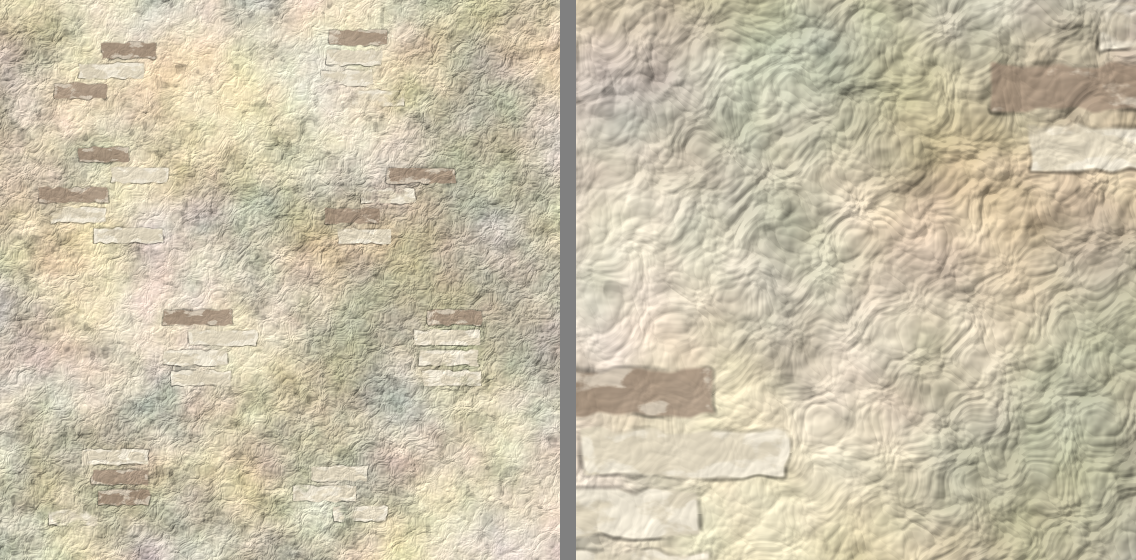
Left, the full canvas; right, a detail of the centre.
Give the GLSL for this texture, as a Shadertoy shader.

```glsl
// Weathered cream plaster with rough lumpy relief and clusters of exposed bricks.
#define RELIEF 1.25
#define GRAIN_SCALE 46.0
#define STAIN_SCALE 4.5
#define LIGHT_DIR vec2(-0.6, 0.8)
#define COURSE_HEIGHT 0.036
#define BRICK_HALF vec2(0.058, 0.0135)
#define BROWN_SHARE 0.33
#define CREAM vec3(0.925, 0.875, 0.775)
#define STONE_GREY vec3(0.705, 0.675, 0.590)
#define BROWN_BRICK vec3(0.635, 0.560, 0.485)
#define PALE_BRICK vec3(0.860, 0.820, 0.730)
#define LIME_WHITE vec3(0.960, 0.930, 0.860)

vec2 hash2(vec2 p) {
    vec3 q = fract(p.xyx * vec3(0.1031, 0.1030, 0.0973));
    q += dot(q, q.yzx + 33.33);
    return fract((q.xx + q.yz) * q.zy);
}

float valueNoise(vec2 p) {
    vec2 cell = floor(p), f = fract(p);
    f = f * f * (3.0 - 2.0 * f);
    float low = mix(hash2(cell).x, hash2(cell + vec2(1, 0)).x, f.x);
    float high = mix(hash2(cell + vec2(0, 1)).x, hash2(cell + vec2(1, 1)).x, f.x);
    return mix(low, high, f.y);
}

float fbm(vec2 p) {
    float sum = 0.0, weight = 0.5;
    for (int i = 0; i < 5; i++) {
        sum += weight * valueNoise(p);
        p = mat2(1.6, 1.2, -1.2, 1.6) * p + 7.3;
        weight *= 0.5;
    }
    return sum / 0.97;
}

// Rounded cellular lumps with creases between them
float lumps(vec2 p) {
    vec2 cell = floor(p), f = fract(p);
    float nearest = 2.0;
    for (int y = -1; y <= 1; y++)
        for (int x = -1; x <= 1; x++) {
            vec2 corner = vec2(x, y);
            vec2 d = corner + hash2(cell + corner) - f;
            nearest = min(nearest, dot(d, d));
        }
    return 1.0 - nearest;
}

float plasterHeight(vec2 p) {
    vec2 warp = vec2(valueNoise(p * 55.0), valueNoise(p * 55.0 + 31.7)) - 0.5;
    vec2 q = mat2(0.8, -0.6, 0.6, 0.8) * (p + 0.016 * warp) * vec2(1.0, 1.25);
    float height = 0.0, scale = GRAIN_SCALE, weight = 0.42;
    for (int i = 0; i < 3; i++) {
        height += weight * lumps(q * scale + 11.0 * float(i));
        scale *= 2.1;
        weight *= 0.62;
    }
    return height + 0.25 * valueNoise(p * 150.0) + 0.10 * valueNoise(p * 290.0);
}

float boxDistance(vec2 p, vec2 halfSize) {
    vec2 d = abs(p) - halfSize;
    return length(max(d, 0.0)) + min(max(d.x, d.y), 0.0);
}

// Paints one worn brick and returns its coverage
float paintBrick(inout vec3 color, vec2 p, vec2 random, float wear, float fleck) {
    bool brown = random.x < BROWN_SHARE;
    vec2 halfSize = BRICK_HALF * vec2(0.78 + 0.3 * random.y, 1.0);
    float d = boxDistance(p, halfSize - 0.002) - 0.002;
    float kept = brown ? 0.92 : smoothstep(0.30, 0.55, wear + 0.35 * random.y);
    float cover = smoothstep(0.0015, -0.0015, d) * kept;
    float rim = smoothstep(0.006, 0.0, abs(d + 0.003));
    vec3 face = (brown ? BROWN_BRICK : PALE_BRICK) + 0.12 * (wear - 0.5);
    float lime = smoothstep(0.52, 0.68, fleck + 0.16 * rim - (brown ? 0.12 : 0.0));
    face = mix(face, LIME_WHITE, lime * (brown ? 0.55 : 0.75));
    color = mix(color, face, cover);
    // Broken dark joint, deepest below the brick
    float joint = smoothstep(0.0022, 0.0, abs(d - 0.0008)) * smoothstep(0.32, 0.6, fleck);
    color *= 1.0 - joint * (p.y < 0.0 ? 0.36 : 0.22) * kept;
    return cover;
}

void mainImage(out vec4 fragColor, in vec2 fragCoord) {
    vec2 p = fragCoord / iResolution.y;

    // Broad stains, then fine mottling and warm, pink and cool tints
    float stain = fbm(p * STAIN_SCALE + 3.1);
    float mottle = fbm(p * vec2(24.0, 32.0) + 19.0);
    float tint = fbm(p * 7.0 + 47.0) - 0.5;
    float blush = fbm(p * 11.0 + 83.0) - 0.5;
    float tone = smoothstep(0.22, 0.76, stain + 0.55 * (mottle - 0.5));
    vec3 color = mix(STONE_GREY, CREAM, tone);
    color += tint * vec3(0.08, 0.02, -0.16) + blush * vec3(0.08, -0.04, 0.02);

    // Brick clusters scattered on a jittered two by four layout
    vec2 ragged = vec2(valueNoise(p * 70.0), valueNoise(p * 95.0 + 5.0)) - 0.5;
    vec2 brickPoint = p + ragged * vec2(0.006, 0.005);
    float fleck = fbm(p * vec2(45.0, 75.0) + 61.0);
    float cover = 0.0;
    for (int i = 0; i < 8; i++) {
        vec2 slot = vec2(i % 2, i / 2);
        vec2 random = hash2(slot + 23.0);
        vec2 center = (slot + 0.5 + (random - 0.5) * vec2(0.5, 0.3)) / vec2(2, 4);
        int rows = 2 + int(random.y * 3.99);
        for (int j = 0; j < rows; j++) {
            vec2 dice = hash2(vec2(i * 7 + 3, j * 5 + 41));
            vec2 offset = vec2((dice.y - 0.5) * 0.13, (float(j) - 0.5 * float(rows - 1)) * COURSE_HEIGHT);
            vec2 kind = hash2(dice * 91.0 + 2.0);
            cover = max(cover, paintBrick(color, brickPoint - center - offset, kind, mottle, fleck));
        }
    }

    // Raking light over the relief, softer on bricks, with small dark pits
    float height = plasterHeight(p);
    float slope = height - plasterHeight(p + LIGHT_DIR * 0.002);
    float roughness = mix(0.65, 1.25, smoothstep(0.65, 0.35, stain)) * mix(1.0, 0.5, cover);
    float light = clamp(slope * RELIEF * roughness, -0.28, 0.14);
    float pit = smoothstep(0.68, 0.82, valueNoise(p * 85.0 + 9.0)) * smoothstep(0.55, 0.35, mottle);
    color *= 1.0 + light - 0.16 * pit * (1.0 - cover);
    color += (height - 0.75) * 0.10 * (1.0 - cover);
    fragColor = vec4(clamp(color, 0.0, 1.0), 1.0);
}
```
